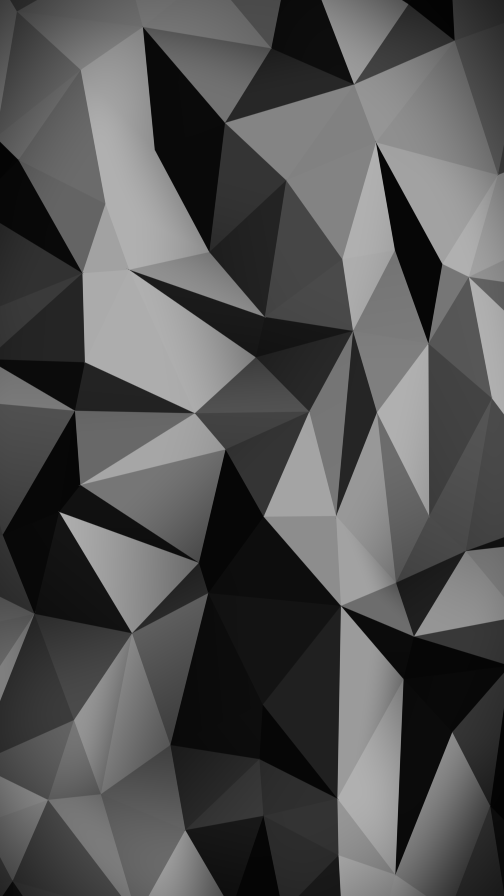
A WebGL 2 fragment shader for this background:

```glsl
#version 300 es
precision highp float;

uniform vec2 u_resolution;
out vec4 fragColor;

const float CELLS_PER_HEIGHT = 10.4;
const vec2 FACET_STRETCH = vec2(1.1, 0.9);
const float JITTER = 0.88;
const float ROCK_SIZE = 2.3;
const float BRIGHTEST = 0.69;
const float DARKEST = 0.022;

vec2 hash2(vec2 p) {
    vec3 q = fract(p.xyx * vec3(0.1031, 0.1030, 0.0973));
    q += dot(q, q.yzx + 33.33);
    return fract((q.xx + q.yz) * q.zy);
}

float cross2(vec2 a, vec2 b) {
    return a.x * b.y - a.y * b.x;
}

mat2 rotation(float angle) {
    float c = cos(angle), s = sin(angle);
    return mat2(c, s, -s, c);
}

// Large mounds: high at scattered centres, low between them
float rockHeight(vec2 p) {
    vec2 base = floor(p);
    float nearest = 2.0;
    for (int y = -1; y <= 1; y++) {
        for (int x = -1; x <= 1; x++) {
            vec2 cell = base + vec2(x, y);
            nearest = min(nearest, distance(p, cell + hash2(cell + 71.0)));
        }
    }
    return 1.0 - nearest;
}

// Mesh vertex: jittered grid position and height
vec3 meshVertex(vec2 id) {
    vec2 position = id + (hash2(id) - 0.5) * JITTER;
    float roughness = hash2(id + 137.0).x;
    return vec3(position, 0.85 * roughness + 1.05 * rockHeight(position / ROCK_SIZE));
}

float edgeDistance(vec2 p, vec2 a, vec2 b) {
    return cross2(b - a, p - a) / length(b - a);
}

// Signed distance to a counterclockwise triangle, positive inside
float triangleDistance(vec2 p, vec2 a, vec2 b, vec2 c) {
    return min(edgeDistance(p, a, b), min(edgeDistance(p, b, c), edgeDistance(p, c, a)));
}

float facetTone(vec2 p, vec3 a, vec3 b, vec3 c, vec3 light) {
    vec3 normal = normalize(cross(b - a, c - a));
    float lit = pow(clamp((dot(normal, light) - 0.2) / 0.75, 0.0, 1.0), 2.0);
    float height = a.z - dot(normal.xy, p - a.xy) / max(normal.z, 0.01);
    float openness = mix(0.4, 1.0, smoothstep(0.0, 1.25, height));
    return mix(DARKEST, BRIGHTEST, lit * openness);
}

// Returns tone times coverage, and coverage
vec2 drawFacet(vec2 p, vec3 a, vec3 b, vec3 c, vec3 light, float pixel) {
    float inside = triangleDistance(p, a.xy, b.xy, c.xy);
    float coverage = smoothstep(-0.7 * pixel, 0.7 * pixel, inside);
    if (coverage <= 0.0) return vec2(0.0);
    return vec2(facetTone(p, a, b, c, light), 1.0) * coverage;
}

// Splits a grid cell along the diagonal giving the fuller triangles
vec2 drawCell(vec2 p, vec2 id, vec3 light, float pixel) {
    vec3 a = meshVertex(id);
    vec3 b = meshVertex(id + vec2(1.0, 0.0));
    vec3 c = meshVertex(id + vec2(1.0, 1.0));
    vec3 d = meshVertex(id + vec2(0.0, 1.0));
    float splitAC = min(cross2(b.xy - a.xy, c.xy - a.xy), cross2(c.xy - a.xy, d.xy - a.xy));
    float splitBD = min(cross2(b.xy - a.xy, d.xy - a.xy), cross2(c.xy - b.xy, d.xy - b.xy));
    if (splitAC > splitBD) {
        return drawFacet(p, a, b, c, light, pixel) + drawFacet(p, a, c, d, light, pixel);
    }
    return drawFacet(p, a, b, d, light, pixel) + drawFacet(p, b, c, d, light, pixel);
}

float vignette(vec2 uv) {
    vec2 fromCentre = abs(uv - 0.5) * 2.0;
    return 1.0 - 0.75 * smoothstep(0.85, 1.5, length(fromCentre * vec2(0.9, 1.0)));
}

void main() {
    vec2 uv = gl_FragCoord.xy / u_resolution;
    float pixel = CELLS_PER_HEIGHT / u_resolution.y;
    mat2 tilt = rotation(0.78);
    vec2 p = tilt * (gl_FragCoord.xy * pixel * FACET_STRETCH) + 60.0;
    vec3 light = normalize(vec3(tilt * vec2(0.54, 0.16), 0.82));

    // Faceted rock surface
    vec2 total = vec2(0.0);
    for (int y = -1; y <= 1; y++) {
        for (int x = -1; x <= 1; x++) {
            total += drawCell(p, floor(p) + vec2(x, y), light, pixel);
        }
    }
    float grey = total.x / max(total.y, 0.001) * vignette(uv);
    fragColor = vec4(vec3(grey), 1.0);
}
```
